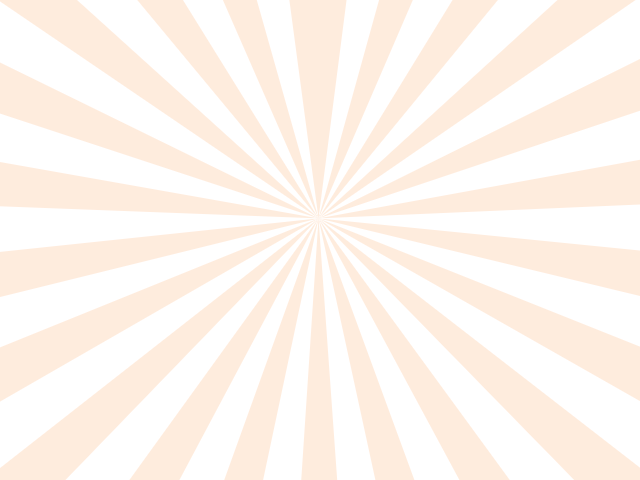
A Shadertoy shader for this background:

```glsl
// Signed angular distance into the nearest ray, positive inside
float rayDepth(float angle) {
    const float spacing = 0.28;
    const float halfWidth = 0.0686;
    float offset = mod(angle + 0.5 * spacing, spacing) - 0.5 * spacing;
    float ray = halfWidth - abs(offset);
    // The two uppermost rays merge into one wide wedge
    float topWedge = abs(angle) - (11.0 * spacing - halfWidth);
    return max(ray, topWedge);
}

void mainImage(out vec4 fragColor, in vec2 fragCoord) {
    vec2 hub = vec2(0.4977, 0.545);
    vec2 p = (fragCoord - hub * iResolution.xy) / iResolution.y;

    // Angle measured from straight down, with a slight tilt
    float angle = atan(p.x, -p.y) - 0.0026;

    // Arc length to the ray edge gives an even, smooth border
    float edge = rayDepth(angle) * length(p);
    float coverage = clamp(edge * iResolution.y + 0.5, 0.0, 1.0);

    vec3 white = vec3(1.0);
    vec3 peach = vec3(0.998, 0.924, 0.866);
    fragColor = vec4(mix(white, peach, coverage), 1.0);
}
```
